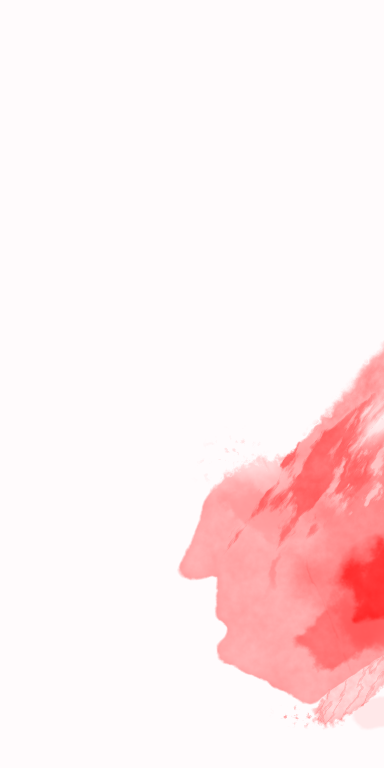
This background is drawn by a WebGL 1 fragment shader. Its source:

```glsl
precision highp float;
// Red watercolour wash spreading in from the right edge of pale paper.
// Half-planes and ellipses, roughened by gradient noise, set a pigment
// density; translucent glazes and dry brush streaks are layered on it.

uniform vec2 u_resolution;

const vec3 PAPER = vec3(1.0, 0.984, 0.988);
const vec3 PIGMENT = vec3(1.0, 0.04, 0.04);
const vec2 BRUSH = vec2(0.55, 0.835);

vec2 hashGradient(vec2 cell) {
  vec2 h = vec2(dot(cell, vec2(127.1, 311.7)), dot(cell, vec2(269.5, 183.3)));
  return fract(sin(h) * 43758.5) * 2.0 - 1.0;
}

float gradientNoise(vec2 p) {
  vec2 i = floor(p), f = fract(p);
  vec2 u = f * f * f * (f * (f * 6.0 - 15.0) + 10.0);
  vec2 e = vec2(1.0, 0.0);
  float low = mix(dot(hashGradient(i), f), dot(hashGradient(i + e), f - e), u.x);
  float high = mix(dot(hashGradient(i + e.yx), f - e.yx),
                   dot(hashGradient(i + 1.0), f - 1.0), u.x);
  return mix(low, high, u.y);
}

float fbm(vec2 p) {
  float sum = 0.0, amp = 0.6;
  for (int k = 0; k < 5; k++) {
    sum += amp * gradientNoise(p);
    p = mat2(1.6, 1.2, -1.2, 1.6) * p + 7.3;
    amp *= 0.5;
  }
  return sum;
}

float smoothMax(float a, float b, float k) {
  float h = max(k - abs(a - b), 0.0) / k;
  return max(a, b) + h * h * k * 0.25;
}

// Signed distance to the line a-b, positive on its left
float leftOf(vec2 p, vec2 a, vec2 b) {
  vec2 t = normalize(b - a);
  return dot(p - a, vec2(-t.y, t.x));
}

float ellipse(vec2 p, vec2 centre, vec2 radii, float angle) {
  float c = cos(angle), s = sin(angle);
  vec2 q = mat2(c, -s, s, c) * (p - centre);
  return (length(q / radii) - 1.0) * min(radii.x, radii.y);
}

float cover(float d, float soft) {
  return 1.0 - smoothstep(-soft, soft, d);
}

float washShape(vec2 p) {
  float upper = leftOf(p, vec2(0.468, 0.53), vec2(0.55, 0.74));
  upper = smoothMax(upper, leftOf(p, vec2(0.53, 0.725), vec2(0.65, 0.815)), 0.03);
  upper = smoothMax(upper, 0.497 - p.y, 0.035);
  upper = smoothMax(upper, p.y - 0.815, 0.03);
  float lower = 0.565 - p.x;
  lower = smoothMax(lower, leftOf(p, vec2(0.79, 0.172), vec2(0.565, 0.287)), 0.015);
  lower = smoothMax(lower, leftOf(p, vec2(1.0, 0.29), vec2(0.80, 0.165)), 0.02);
  lower = max(lower, p.y - 0.7);
  lower = smoothMax(lower, 0.03 - length(p - vec2(0.56, 0.355)), 0.012);
  return min(upper, lower);
}

float strokeShape(vec2 p) {
  float d = leftOf(p, vec2(0.755, 0.81), vec2(1.0, 1.095));
  return smoothMax(d, max(0.75 - p.x, 0.65 - p.y), 0.02);
}

void main() {
  vec2 p = gl_FragCoord.xy / u_resolution.x;
  float cloud = fbm(p * 9.0), grain = fbm(p * 42.0 + 11.0);
  vec2 drift = vec2(cloud, fbm(p * 9.0 + 40.0));
  vec2 q = p + 0.022 * drift + 0.006 * grain;
  vec2 g = p + 0.11 * drift + 0.012 * grain;
  vec2 along = vec2(dot(p, BRUSH), dot(p, vec2(BRUSH.y, -BRUSH.x)));
  float streak = fbm(along * vec2(9.0, 30.0) + 0.6 * cloud);

  // Body of the wash with a darker rim and a thin, dry top
  float wash = washShape(q);
  float dryTop = smoothstep(0.69, 0.80, p.y + 0.1 * cloud) * (1.0 - smoothstep(0.70, 0.77, p.x));
  float body = cover(wash + dryTop * (0.012 + grain * 0.07), 0.004 + 0.012 * dryTop);
  float density = 0.335 + 0.10 * cloud + 0.06 * grain;
  density += 0.05 * exp(-abs(wash) / 0.012) * (1.0 - dryTop);
  density *= 1.0 - 0.55 * dryTop;

  // Broad glazes with broken edges, from pale to deep
  density = mix(density, 0.42 + 0.08 * cloud,
                0.7 * cover(ellipse(g, vec2(0.67, 0.67), vec2(0.10, 0.055), -0.5), 0.012));
  density = mix(density, 0.47 + 0.12 * cloud + 0.06 * grain,
                cover(ellipse(g, vec2(0.99, 0.57), vec2(0.20, 0.27), -0.2), 0.06));
  density = mix(density, 0.56 + 0.12 * cloud + 0.06 * grain,
                cover(ellipse(g, vec2(0.90, 0.355), vec2(0.125, 0.07), 0.4), 0.009));
  density = mix(density, 0.65 + 0.12 * cloud,
                0.85 * cover(ellipse(g, vec2(0.99, 0.45), vec2(0.115, 0.14), 0.0), 0.02));
  density = mix(density, 0.84 + 0.16 * cloud + 0.05 * grain,
                0.95 * cover(ellipse(g, vec2(0.995, 0.485), vec2(0.095, 0.08), 0.5), 0.014));

  // Upper brush stroke: dense dry bristles thinning towards the tip
  float stroke = strokeShape(q) + 0.025 * grain;
  float tip = smoothstep(0.86, 1.0, p.y);
  body = max(body, cover(stroke, 0.006 + 0.008 * tip));
  density = mix(density, 0.36 + 0.2 * streak + 0.15 * grain, smoothstep(0.84, 0.94, p.y));
  float bristles = ellipse(g, vec2(0.86, 0.785), vec2(0.18, 0.07), 0.75);
  density = mix(density, 0.60 + 0.2 * cloud + 0.1 * grain,
                0.95 * cover(bristles + 0.17 * streak, 0.02));
  float gaps = smoothstep(0.02, 0.24, streak + 0.3 * grain);
  density *= 1.0 - 0.5 * gaps * cover(ellipse(g, vec2(0.95, 0.75), vec2(0.09, 0.11), 0.0), 0.05);
  density *= 1.0 - 0.85 * cover(ellipse(q, vec2(0.99, 0.905), vec2(0.08, 0.028), 0.95)
                                + 0.08 * streak, 0.02);

  // Slanted flecks, a pale crossing line and faint granulation
  float fleck = ellipse(g, vec2(0.715, 0.52), vec2(0.055, 0.010), 1.15);
  density += 0.10 * cover(fleck + 0.012 * grain, 0.006);
  float scratch = abs(leftOf(q, vec2(0.75, 0.66), vec2(0.88, 0.34)));
  density += 0.05 * cover(scratch - 0.002, 0.003) * smoothstep(-0.1, 0.2, cloud);
  density *= body;

  // Pale lace of pigment below the wash, with a creased rim
  float lace = ellipse(q, vec2(0.92, 0.205), vec2(0.125, 0.05), 0.72);
  float crease = 1.0 - smoothstep(0.0, 0.08, abs(streak + 0.4 * cloud));
  float laceTone = 0.17 + 0.12 * crease + 0.15 * grain + 0.18 * exp(-abs(lace) / 0.007);
  density = max(density, laceTone * cover(lace + 0.03 * grain, 0.006));
  density = max(density, 0.08 * cover(ellipse(q, vec2(0.985, 0.145), vec2(0.065, 0.04), 0.3), 0.005));

  // Splatter: grain kept only inside loose halos
  float specks = smoothstep(0.10, 0.28, grain);
  float mist = cover(ellipse(p, vec2(0.60, 0.815), vec2(0.08, 0.05), 0.5), 0.03);
  float drops = cover(ellipse(p, vec2(0.77, 0.135), vec2(0.05, 0.022), -0.2), 0.012);
  float spray = cover(stroke - 0.012, 0.015);
  density = max(density, specks * max(max(0.10 * mist, 0.38 * drops), 0.18 * spray));

  gl_FragColor = vec4(mix(PAPER, PIGMENT, clamp(density, 0.0, 1.0)), 1.0);
}
```
